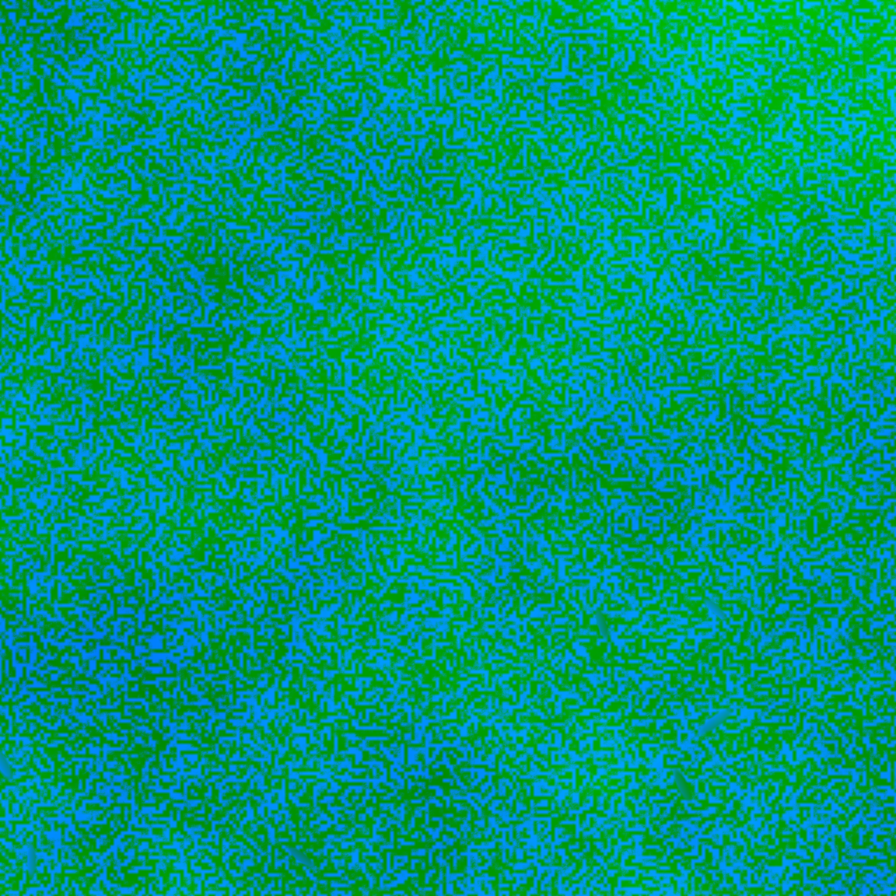
This texture is drawn by a Shadertoy shader. Its source:

```glsl
// Fine broken labyrinth of green and blue grain with soft cloudy shading
#define LATTICE 256.0       // grain samples across the canvas
#define GRAIN_FREQUENCY 0.36 // grain periods per lattice step
#define GRAIN_FALLOFF 3.2   // higher gives rougher, shorter worms
#define GRAIN_CONTRAST 2.6
#define GREEN_LEVEL 0.583
#define CLOUD_SCALE 5.0
#define CLOUD_DEPTH 0.20
#define CLUMPING 2.2        // how far grain gathers in small clumps
#define GLOW_STRENGTH 0.11
#define MARK_COUNT 7
#define MARK_SIZE vec2(0.010, 0.034)

const float TAU = 6.2831853;

float hash(vec2 p) {
    return fract(sin(dot(p, vec2(127.1, 311.7))) * 43758.5453);
}

vec2 hash2(vec2 p) {
    return vec2(hash(p), hash(p + 37.4));
}

float valueNoise(vec2 p) {
    vec2 cell = floor(p);
    vec2 f = fract(p);
    f = f * f * (3.0 - 2.0 * f);
    float low = mix(hash(cell), hash(cell + vec2(1, 0)), f.x);
    float high = mix(hash(cell + vec2(0, 1)), hash(cell + vec2(1, 1)), f.x);
    return mix(low, high, f.y);
}

// Layered noise centred on zero
float clouds(vec2 p) {
    float sum = 0.0;
    float weight = 0.5;
    for (int i = 0; i < 5; i++) {
        sum += weight * (valueNoise(p) - 0.5);
        p = mat2(1.6, 1.2, -1.2, 1.6) * p + 5.3;
        weight *= 0.65;
    }
    return sum;
}

// Band-limited noise: wave packets in random directions, unit variance
float wavePackets(vec2 p) {
    vec2 home = floor(p);
    float sum = 0.0;
    for (int y = -1; y <= 1; y++) {
        for (int x = -1; x <= 1; x++) {
            vec2 cell = home + vec2(x, y);
            vec2 d = p - cell - hash2(cell);
            vec2 turn = TAU * hash2(cell + 71.9);
            float wave = cos(TAU * dot(d, vec2(cos(turn.x), sin(turn.x))) + turn.y);
            sum += wave * exp(-GRAIN_FALLOFF * dot(d, d));
        }
    }
    return sum * sqrt(2.0 * GRAIN_FALLOFF / (0.25 * TAU));
}

// One lattice sample, pushed towards either end of the 0 to 1 range
float grainSample(vec2 node, float bias) {
    float wave = wavePackets(node * GRAIN_FREQUENCY + 0.31);
    float speck = hash(node + 0.17) - 0.5;
    return 0.5 + 0.5 * tanh(GRAIN_CONTRAST * (wave + speck + bias));
}

// Blend of the four surrounding samples
float grain(vec2 p, float bias) {
    vec2 node = floor(p);
    vec2 f = fract(p);
    f = f * f * (3.0 - 2.0 * f);
    float low = mix(grainSample(node, bias), grainSample(node + vec2(1, 0), bias), f.x);
    float high = mix(grainSample(node + vec2(0, 1), bias), grainSample(node + vec2(1, 1), bias), f.x);
    return mix(low, high, f.y);
}

void mainImage(out vec4 fragColor, in vec2 fragCoord) {
    vec2 uv = fragCoord / iResolution.xy;
    vec2 p = fragCoord / iResolution.y;

    // Cloudy brightness with a glow in the upper right corner
    float shade = CLOUD_DEPTH * clouds(p * CLOUD_SCALE + 12.7);
    vec2 toGlow = uv - vec2(0.92, 0.96);
    float glow = exp(-14.0 * dot(toGlow, toGlow));
    float green = GREEN_LEVEL + shade + GLOW_STRENGTH * glow;

    // Grain, leaning to green or blue over small patches
    float bias = CLUMPING * clouds(p * 45.0 + 31.0) - 0.2 * glow - 0.05;
    float blue = grain(p * LATTICE, bias);

    // A few smooth slivers in the lower part, where the grain dissolves
    for (int i = 0; i < MARK_COUNT; i++) {
        vec2 seed = vec2(float(i) + 3.0, 8.6);
        vec2 center = hash2(seed) * vec2(1.0, 0.36);
        float angle = 2.4 * (hash(seed + 5.1) - 0.5);
        float size = mix(0.5, 1.0, hash(seed + 9.2));
        vec2 d = uv - center;
        vec2 q = mat2(cos(angle), -sin(angle), sin(angle), cos(angle)) * d;
        q /= MARK_SIZE * size;
        float mask = 1.0 - smoothstep(0.5, 1.0, length(q));
        float tone = 0.2 + 0.6 * hash(seed + 2.3) - 0.35 * q.x;
        blue = mix(blue, clamp(tone, 0.0, 1.0), mask);
        green -= 0.04 * mask;
    }

    fragColor = vec4(0.0, green + 0.015 - 0.025 * blue, blue, 1.0);
}
```
